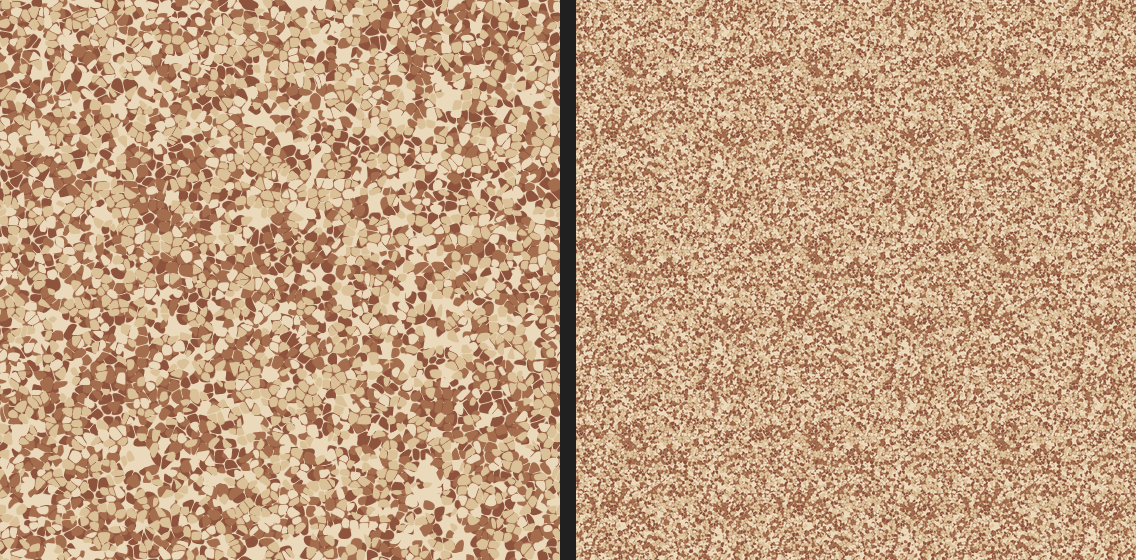
Left: one tile. Right: repeated 3 by 3.
Write a WebGL 2 fragment shader that draws this texture.

```glsl
#version 300 es
precision highp float;

uniform vec2 u_resolution;
out vec4 fragColor;

#define DARK_CELLS 50.0
#define MID_CELLS 53.0
#define TOP_CELLS 62.0
#define DARK_SHARE 0.67
#define MID_SHARE 0.48
#define TAN_SHARE 0.35
#define CREAM_SHARE 0.18
#define HALF_GAP 0.035
#define ROUNDING 0.24
#define WARP_CELLS 46.0
#define WARP_AMOUNT 0.007

const vec3 CREAM = vec3(0.922, 0.852, 0.735);
const vec3 TAN = vec3(0.860, 0.758, 0.595);
const vec3 MID = vec3(0.642, 0.427, 0.305);
const vec3 DARK = vec3(0.555, 0.325, 0.237);

float hash(vec2 p, float seed) {
    return fract(sin(dot(p, vec2(127.1, 311.7)) + seed * 74.7) * 43758.5453);
}

vec2 hash2(vec2 p, float seed) {
    return vec2(hash(p, seed), hash(p, seed + 0.37));
}

// Value noise that wraps after a whole number of cells
vec2 wrappedNoise(vec2 uv, float cells, float seed) {
    vec2 p = uv * cells;
    vec2 i = floor(p);
    vec2 f = p - i;
    f = f * f * (3.0 - 2.0 * f);
    vec2 a = hash2(mod(i, cells), seed);
    vec2 b = hash2(mod(i + vec2(1.0, 0.0), cells), seed);
    vec2 c = hash2(mod(i + vec2(0.0, 1.0), cells), seed);
    vec2 d = hash2(mod(i + 1.0, cells), seed);
    return mix(mix(a, b, f.x), mix(c, d, f.x), f.y);
}

float smoothMin(float a, float b, float k) {
    float h = max(k - abs(a - b), 0.0) / k;
    return min(a, b) - h * h * k * 0.25;
}

// Rounded Voronoi grains: x = coverage, y = random value of the grain
vec2 grains(vec2 uv, float cells, float seed) {
    vec2 warp = wrappedNoise(uv, WARP_CELLS, seed + 5.0) - 0.5;
    vec2 p = (uv + WARP_AMOUNT * warp) * cells;
    vec2 base = floor(p);
    vec2 nearCell = base;
    vec2 toNear = vec2(0.0);
    float nearest = 1e3;

    // Find the owning cell
    for (int y = -1; y <= 1; y++) {
        for (int x = -1; x <= 1; x++) {
            vec2 cell = base + vec2(x, y);
            vec2 toSite = cell + hash2(mod(cell, cells), seed) - p;
            float d = dot(toSite, toSite);
            if (d < nearest) {
                nearest = d;
                nearCell = cell;
                toNear = toSite;
            }
        }
    }

    // Blend the distances to its borders so that corners become round
    float border = 1.0;
    for (int y = -2; y <= 2; y++) {
        for (int x = -2; x <= 2; x++) {
            if (x == 0 && y == 0) continue;
            vec2 cell = nearCell + vec2(x, y);
            vec2 toSite = cell + hash2(mod(cell, cells), seed) - p;
            vec2 across = toSite - toNear;
            float d = dot(0.5 * (toSite + toNear), across) / max(length(across), 1e-4);
            border = smoothMin(border, d, ROUNDING);
        }
    }

    float pixel = cells / u_resolution.y;
    float coverage = clamp((border - HALF_GAP) / pixel + 0.5, 0.0, 1.0);
    return vec2(coverage, hash(mod(nearCell, cells), seed + 2.3));
}

void main() {
    vec2 uv = gl_FragCoord.xy / u_resolution;
    vec3 color = CREAM;

    // Dark grains on the pale ground, then mid brown ones over them
    vec2 dark = grains(uv, DARK_CELLS, 1.0);
    color = mix(color, DARK, dark.x * step(dark.y, DARK_SHARE));
    vec2 mid = grains(uv, MID_CELLS, 11.0);
    color = mix(color, MID, mid.x * step(mid.y, MID_SHARE));

    // Pale flakes on top, split by thin gaps that show the layers below
    vec2 top = grains(uv, TOP_CELLS, 23.0);
    vec3 flake = top.y < TAN_SHARE ? TAN : CREAM;
    color = mix(color, flake, top.x * step(top.y, TAN_SHARE + CREAM_SHARE));

    fragColor = vec4(color, 1.0);
}
```
